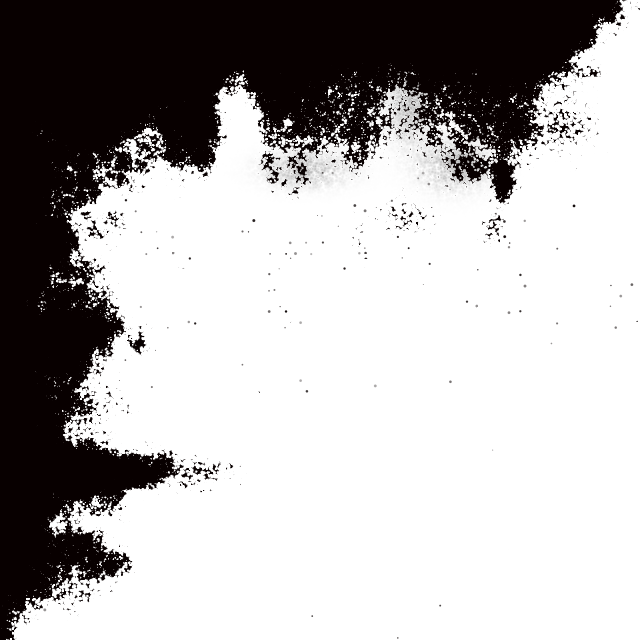
A WebGL 2 fragment shader for this background:

```glsl
#version 300 es
precision highp float;
// Torn black ink border along the top and left of white paper, with grainy speckles.

uniform vec2 u_resolution;
out vec4 outColor;

const vec3 INK = vec3(0.03, 0.0, 0.0);
const vec3 PAPER = vec3(1.0);
const vec3 MIST = vec3(0.74);
const float CELL_MEAN = 0.47;

vec2 hash2(vec2 p) {
    vec3 q = fract(p.xyx * vec3(0.1031, 0.1030, 0.0973));
    q += dot(q, q.yzx + 33.33);
    return fract((q.xx + q.yz) * q.zy);
}

// Soft bell curves in one and two dimensions
float bump(float x, float center, float width) {
    float d = (x - center) / width;
    return exp(-d * d);
}

float blob(vec2 p, vec2 center, vec2 size) {
    vec2 d = (p - center) / size;
    return exp(-dot(d, d));
}

// Cellular noise: distance to the nearest jittered point, centred on zero
float cellular(vec2 p) {
    vec2 cell = floor(p), local = fract(p);
    float nearest = 4.0;
    for (int y = -1; y <= 1; y++) {
        for (int x = -1; x <= 1; x++) {
            vec2 o = vec2(x, y);
            vec2 d = o + hash2(cell + o) - local;
            nearest = min(nearest, dot(d, d));
        }
    }
    return sqrt(nearest) - CELL_MEAN;
}

// Height of the paper's upper edge
float topEdge(float x) {
    return 0.755 + 0.235 * smoothstep(0.74, 1.0, x) + 0.03 * bump(x, 1.0, 0.04)
        + 0.125 * bump(x, 0.372, 0.032) + 0.055 * bump(x, 0.53, 0.03)
        + 0.11 * bump(x, 0.625, 0.037) - 0.05 * bump(x, 0.1, 0.06);
}

// Position of the paper's left edge
float leftEdge(float y) {
    return 0.125 * smoothstep(0.0, 0.1, y) + 0.08 * bump(y, 0.475, 0.035)
        + 0.17 * bump(y, 0.262, 0.033) + 0.05 * bump(y, 0.115, 0.03);
}

// Local dark blots (negative) and pale flakes (positive)
float blots(vec2 p) {
    float flakes = 0.05 * blob(p, vec2(0.10, 0.08), vec2(0.04, 0.03))
        + 0.05 * blob(p, vec2(0.11, 0.18), vec2(0.05, 0.013))
        + 0.06 * blob(p, vec2(0.19, 0.455), vec2(0.015, 0.02))
        + 0.07 * blob(p, vec2(0.45, 0.81), vec2(0.008, 0.012));
    float stains = 0.05 * blob(p, vec2(0.885, 0.80), vec2(0.05, 0.03))
        + 0.05 * blob(p, vec2(0.82, 0.79), vec2(0.03))
        + 0.09 * blob(p, vec2(0.787, 0.72), vec2(0.016, 0.04))
        + 0.06 * blob(p, vec2(0.77, 0.64), vec2(0.025, 0.035))
        + 0.05 * blob(p, vec2(0.63, 0.66), vec2(0.035, 0.025))
        + 0.04 * blob(p, vec2(0.56, 0.63), vec2(0.013, 0.05));
    return flakes - stains;
}

// How widely the grain scatters around the edge
float softness(vec2 p) {
    float s = blob(p, vec2(0.57, 0.82), vec2(0.12, 0.07))
        + blob(p, vec2(0.74, 0.82), vec2(0.07, 0.06))
        + 0.7 * blob(p, vec2(0.14, 0.36), vec2(0.05, 0.06))
        + 0.7 * blob(p, vec2(0.30, 0.26), vec2(0.08, 0.04))
        + 0.6 * blob(p, vec2(0.63, 0.66), vec2(0.05))
        + 0.6 * blob(p, vec2(0.88, 0.80), vec2(0.07))
        + 0.5 * blob(p, vec2(0.11, 0.10), vec2(0.06));
    return min(s, 1.0);
}

float speckDensity(vec2 p) {
    return 0.06 * blob(p, vec2(0.30, 0.56), vec2(0.16, 0.09))
        + 0.06 * blob(p, vec2(0.90, 0.54), vec2(0.09, 0.05))
        + 0.05 * blob(p, vec2(0.46, 0.40), vec2(0.11, 0.03))
        + 0.05 * blob(p, vec2(0.60, 0.62), vec2(0.20, 0.10));
}

// Sparse round specks of varied size and tone
float specks(vec2 p, float frequency, float density, float pixel) {
    vec2 q = p * frequency, cell = floor(q);
    vec2 h = hash2(cell), k = hash2(cell + 57.0);
    float d = length(fract(q) - 0.35 - 0.3 * h) - mix(0.1, 0.27, k.y);
    float blur = pixel * frequency * 0.7;
    return step(k.x, density) * mix(0.3, 1.0, h.x) * (1.0 - smoothstep(-blur, blur, d));
}

void main() {
    vec2 p = gl_FragCoord.xy / u_resolution;
    float pixel = 1.0 / min(u_resolution.x, u_resolution.y);

    // Ragged edge, limited so the grain stays near it
    float edge = min(topEdge(p.x) - p.y, p.x - leftEdge(p.y));
    edge += 0.09 * cellular(p * 13.0) + 0.06 * cellular(p * 34.0 + 7.0);
    edge = 0.07 * tanh(edge / 0.07) + blots(p);

    // Opposed grain layers scatter both dark and light flecks
    float grain = 0.5 * cellular(p * 95.0) - 0.5 * cellular(p * 210.0 + 3.0);
    float field = edge + mix(0.1, 0.26, softness(p)) * grain;
    float blur = max(fwidth(field) * 0.6, 0.0005);
    float paper = smoothstep(-blur, blur, field);

    // Grey mist and stray specks on the paper
    float mist = blob(p, vec2(0.48, 0.735), vec2(0.06, 0.025))
        + blob(p, vec2(0.71, 0.74), vec2(0.05, 0.035)) + blob(p, vec2(0.64, 0.84), vec2(0.03, 0.06));
    vec3 color = mix(PAPER, MIST, clamp(mist * (0.55 + 2.0 * grain), 0.0, 1.0));
    float cluster = smoothstep(-0.1, 0.3, -cellular(p * 11.0 + 5.0)) * 2.0;
    color = mix(color, INK, specks(p, 120.0, speckDensity(p) * cluster, pixel));
    outColor = vec4(mix(INK, color, paper), 1.0);
}
```
